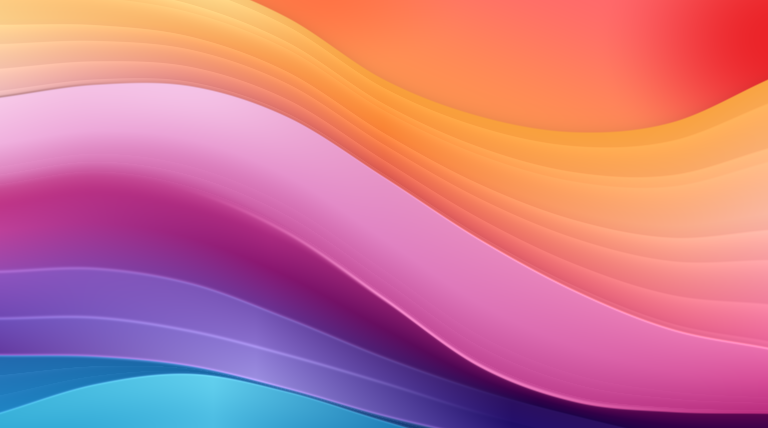
Write a Shadertoy shader that draws this background.

```glsl
// Flowing silk ribbons, from a warm sky down to a cyan pool.
// Spline edges divide the canvas into layers, painted from top to bottom.
// Each layer blends vertical ramps across x, then gains folds and lit rims.

float hash(float n) {
    n = fract(n * 0.1031);
    n *= n + 33.33;
    return fract(n * (n + n));
}

// Smooth curve through nine evenly spaced heights
float curve(float k[9], float x) {
    float s = clamp(x, 0.0, 1.0) * 8.0;
    int i = min(int(s), 7);
    float f = s - float(i), b = k[i], c = k[i + 1];
    float a = i > 0 ? k[max(i - 1, 0)] : 2.0 * b - c;
    float d = i < 7 ? k[min(i + 2, 8)] : 2.0 * c - b;
    return b + 0.5 * f * (c - a + f * (2.0 * a - 5.0 * b + 4.0 * c - d
             + f * (3.0 * (b - c) + d - a)));
}

vec3 ramp(float t, vec3 a, vec3 b, vec3 c) {
    t = clamp(t, 0.0, 1.0) * 2.0;
    return t < 1.0 ? mix(a, b, t) : mix(b, c, t - 1.0);
}

// Coverage below an edge, where depth is measured downwards
float cover(float depth, float soft) {
    return smoothstep(-soft, soft, depth);
}

float rim(float depth, float width) {
    return exp(-depth * depth / (width * width));
}

// Fine creases: a crisp lit line with a fading sheen beneath
float folds(float t, float x, float count, float seed) {
    float sum = 0.0;
    for (float i = 0.0; i < count; i++) {
        float r = hash(i * 7.3 + seed);
        float d = t - (i + 0.2 + 0.6 * r) / count - 0.05 * (r - 0.5) * x;
        sum += (0.4 + 0.6 * r) * smoothstep(-0.006, 0.006, d) * exp(-max(d, 0.0) * 16.0);
    }
    return sum;
}

void mainImage(out vec4 fragColor, in vec2 fragCoord) {
    vec2 p = fragCoord / iResolution.xy;
    float x = p.x, y = p.y, px = 1.2 / iResolution.y;

    // Edges of the layers
    float gold   = curve(float[9](1.14, 1.105, 1.051, 0.958, 0.814, 0.728, 0.691, 0.714, 0.814), x);
    float pink   = curve(float[9](0.772, 0.802, 0.798, 0.726, 0.586, 0.44, 0.319, 0.23, 0.186), x);
    float plum   = curve(float[9](0.558, 0.588, 0.549, 0.451, 0.298, 0.142, 0.06, 0.037, 0.033), x);
    float purple = curve(float[9](0.365, 0.372, 0.337, 0.256, 0.165, 0.088, 0.028, -0.023, -0.058), x);
    float violet = curve(float[9](0.256, 0.258, 0.226, 0.17, 0.105, 0.035, -0.023, -0.07, -0.093), x);
    float blue   = curve(float[9](0.17, 0.167, 0.144, 0.091, 0.028, -0.023, -0.07, -0.105, -0.14), x);
    float cyan   = curve(float[9](0.035, 0.102, 0.126, 0.084, 0.016, -0.047, -0.093, -0.13, -0.163), x);

    // Warm sky with a red glow in the corner
    vec3 col = mix(vec3(1.0, 0.57, 0.32), vec3(1.0, 0.41, 0.42),
                   smoothstep(0.0, 0.5, (x - 0.5) * 0.8 + (y - 0.8) * 1.1));
    col = mix(col, vec3(1.0, 0.42, 0.24), 0.7 * smoothstep(0.2, 0.0, length(p - vec2(0.42, 1.02))));
    col = mix(col, vec3(0.92, 0.14, 0.16), smoothstep(0.3, 0.02, length((p - vec2(1.02, 0.91)) * vec2(1.2, 0.8))));
    col *= 1.0 - 0.06 * exp(-max(y - gold, 0.0) * 60.0);

    // Gold ribbon, fading to rose on the right
    float t = (gold - y) / (gold - pink);
    vec3 body = ramp(x,
        ramp(t, vec3(1.0, 0.74, 0.42), vec3(1.0, 0.83, 0.55), vec3(0.96, 0.74, 0.76)),
        ramp(t, vec3(1.0, 0.65, 0.25), vec3(1.0, 0.54, 0.23), vec3(0.9, 0.37, 0.35)),
        ramp(t, vec3(1.0, 0.67, 0.28), vec3(1.0, 0.74, 0.65), vec3(0.94, 0.4, 0.62)));
    body = mix(body, vec3(1.0, 0.88, 0.58), 0.8 * rim(x - 0.25, 0.14) * smoothstep(0.6, 0.1, t));
    body += vec3(0.06, 0.07, 0.06) * (folds(t, x, 7.0, 2.0) - 0.4);
    body *= 1.0 - 0.1 * exp(-max(y - pink, 0.0) * 90.0);
    col = mix(col, body, cover(gold - y, px));

    // Pink ribbon
    t = (pink - y) / (pink - plum);
    body = ramp(x,
        ramp(t, vec3(0.97, 0.79, 0.91), vec3(0.94, 0.69, 0.87), vec3(0.82, 0.41, 0.67)),
        ramp(t, vec3(0.9, 0.57, 0.77), vec3(0.88, 0.51, 0.76), vec3(0.77, 0.3, 0.6)),
        ramp(t, vec3(0.92, 0.44, 0.68), vec3(0.84, 0.3, 0.59), vec3(0.72, 0.17, 0.49)));
    body = mix(body, vec3(0.97, 0.8, 0.93), 0.7 * rim(x - 0.24, 0.15) * smoothstep(0.7, 0.0, t));
    body += 0.035 * folds((t - 0.72) / 0.28, x, 3.0, 11.0) * smoothstep(0.7, 0.8, t);
    col = mix(col, body, cover(pink - y, px));
    col += vec3(0.16, 0.15, 0.13) * rim(pink - y, 0.003) * smoothstep(0.35, 0.7, x);
    col -= 0.12 * rim(pink + 0.002 - y, 0.003) * smoothstep(0.2, 0.0, x);

    // Plum hollow: its edge is soft on the left and sharp on the right
    t = (plum - y) / (plum - purple);
    body = ramp(x / 0.7,
        ramp(t, vec3(0.75, 0.18, 0.49), vec3(0.74, 0.25, 0.6), vec3(0.58, 0.29, 0.69)),
        ramp(t, vec3(0.71, 0.19, 0.52), vec3(0.54, 0.09, 0.44), vec3(0.41, 0.2, 0.58)),
        ramp(t, vec3(0.36, 0.02, 0.31), vec3(0.2, 0.0, 0.28), vec3(0.11, 0.01, 0.28)));
    float sharp = smoothstep(0.2, 0.55, x);
    col = mix(col, body, cover(plum - y, mix(0.045, px, sharp)));
    col += vec3(0.2, 0.24, 0.2) * rim(plum + 0.004 - y, 0.005) * sharp * smoothstep(1.0, 0.6, x);

    // Purple and violet sheets
    t = (purple - y) / (purple - violet);
    body = ramp(x * 1.5,
        mix(vec3(0.56, 0.33, 0.75), vec3(0.43, 0.28, 0.7), t),
        mix(vec3(0.46, 0.33, 0.71), vec3(0.54, 0.44, 0.81), t),
        mix(vec3(0.17, 0.06, 0.37), vec3(0.14, 0.06, 0.42), t));
    col = mix(col, body, cover(purple - y, mix(0.012, px, smoothstep(0.0, 0.25, x))));
    col += 0.1 * rim(purple - y, 0.004) * smoothstep(0.75, 0.4, x);

    t = (violet - y) / (violet - blue);
    body = ramp(x * 1.5,
        mix(vec3(0.43, 0.31, 0.73), vec3(0.39, 0.22, 0.62), t),
        mix(vec3(0.55, 0.47, 0.83), vec3(0.61, 0.56, 0.88), t),
        mix(vec3(0.12, 0.05, 0.4), vec3(0.16, 0.09, 0.48), t));
    col = mix(col, body, cover(violet - y, px));
    col += 0.12 * rim(violet - y, 0.004) * smoothstep(0.7, 0.4, x);

    // Blue sheet and cyan pool
    t = (blue - y) / (blue - cyan);
    body = ramp(x * 1.8, mix(vec3(0.13, 0.41, 0.68), vec3(0.12, 0.52, 0.77), t),
                vec3(0.09, 0.4, 0.64), vec3(0.08, 0.22, 0.45));
    body += 0.04 * folds(t, x, 2.0, 5.0);
    col = mix(col, body, cover(blue - y, px));
    col += vec3(0.2, 0.14, 0.18) * rim(blue - y, 0.004);

    body = ramp(x * 1.8, vec3(0.22, 0.69, 0.85), vec3(0.38, 0.81, 0.93), vec3(0.08, 0.44, 0.68));
    body -= vec3(0.08, 0.07, 0.04) * smoothstep(0.0, 0.12, cyan - y);
    col = mix(col, body, cover(cyan - y, px));
    col += 0.1 * rim(cyan - y, 0.003);

    fragColor = vec4(clamp(col, 0.0, 1.0), 1.0);
}
```
